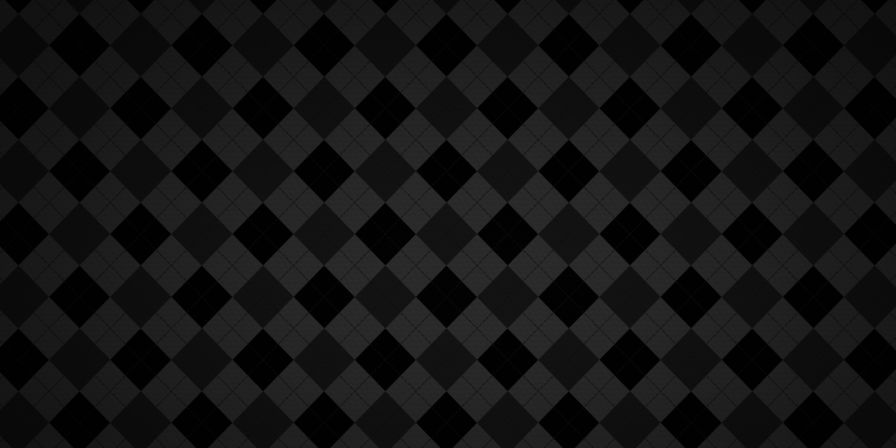
Write a WebGL 2 fragment shader that draws this pattern.

```glsl
#version 300 es
precision highp float;

#define PITCH vec2(0.1365, 0.1404)
#define ANCHOR vec2(-0.0034, 0.118)
#define BLACK_TONE 0.006
#define DARK_TONE 0.072
#define LIGHT_TONE 0.165
#define STITCH_TONE 0.055
#define STITCH_WIDTH 0.026
#define STITCH_OPACITY 0.6
#define DASHES 9.0
#define WEAVE_FREQ 85.0
#define WEAVE_DEPTH 0.05
#define GLOW_CENTER vec2(0.05, -0.1)

uniform vec2 u_resolution;
out vec4 fragColor;

const float TAU = 6.2831853;

// +1 in even cells, -1 in odd cells, smooth at the borders
vec2 cellSign(vec2 cell, float pixel) {
    vec2 edge = abs(mod(cell, 2.0) - 1.0) - 0.5;
    return clamp(edge / (0.7 * pixel), -1.0, 1.0);
}

// Dashed lines through the cell centres, in both diagonal directions
float stitches(vec2 cell, float pixel) {
    vec2 dist = abs(fract(cell + 0.5) - 0.5);
    vec2 cover = clamp((0.5 * STITCH_WIDTH - dist) / pixel + 0.5, 0.0, 1.0);
    vec2 dash = smoothstep(-0.8, 0.2, cos(TAU * DASHES * cell.yx));
    cover *= mix(vec2(0.45), vec2(1.0), dash);
    return max(cover.x, cover.y);
}

// Fine knitted ribs from layered sines, faded where pixels are too coarse
float weave(vec2 p, float pixel) {
    vec2 phase = TAU * WEAVE_FREQ * p;
    float ribs = sin(phase.y + 0.8 * sin(phase.x * 0.5));
    float twill = sin(phase.x * 0.8 + phase.y * 0.45);
    float slubs = sin(phase.x * 0.13 + 2.0 * sin(phase.y * 0.17));
    float fade = 1.0 - smoothstep(0.3, 0.6, WEAVE_FREQ * pixel);
    return (0.5 * ribs + 0.35 * twill) * fade + 0.15 * slubs;
}

void main() {
    vec2 p = (gl_FragCoord.xy - 0.5 * u_resolution) / u_resolution.y;

    // Diagonal lattice: each unit cell is one diamond
    vec2 grid = (p - ANCHOR) / PITCH;
    vec2 cell = vec2(grid.x + grid.y, grid.x - grid.y);
    float pixel = length(1.0 / PITCH) / u_resolution.y;

    // Light diamonds between alternating black and dark ones
    vec2 parity = cellSign(cell, pixel);
    float tone = mix(DARK_TONE, BLACK_TONE, 0.5 + 0.5 * parity.x);
    tone = mix(tone, LIGHT_TONE, 0.5 - 0.5 * parity.x * parity.y);

    tone = mix(tone, STITCH_TONE, STITCH_OPACITY * stitches(cell, pixel));
    tone *= 1.0 + WEAVE_DEPTH * weave(p, 1.0 / u_resolution.y);

    // Soft glow that falls off towards the corners
    float falloff = length((p - GLOW_CENTER) * vec2(0.8, 1.3));
    tone *= mix(1.0, 0.4, smoothstep(0.1, 1.2, falloff));

    fragColor = vec4(vec3(tone), 1.0);
}
```
